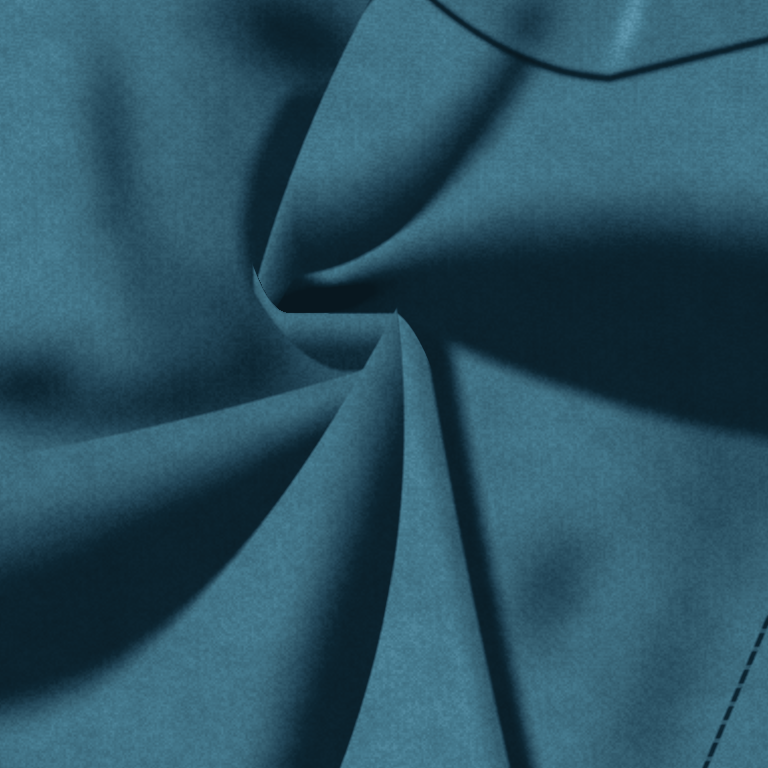
Give the GLSL for this texture, as a three.js fragment shader.

```glsl
// Teal woven cloth gathered into a spiral of folds, with raking light and seams.
varying vec2 vUv;

const vec3 INK = vec3(0.03, 0.09, 0.12);
const vec3 DEEP = vec3(0.05, 0.15, 0.20);
const vec3 SHADE = vec3(0.13, 0.27, 0.34);
const vec3 MID = vec3(0.21, 0.38, 0.45);
const vec3 LIT = vec3(0.27, 0.48, 0.56);
const vec3 SHEEN = vec3(0.38, 0.60, 0.69);
const float CRISP = 0.0025;    // half width of a sharp fold edge
const float DARK = 0.14;       // tone inside deep shadow
const float BRIGHT = 0.80;     // tone of cloth facing the light
const float GRAIN = 0.20;      // strength of the weave
const float THREADS = 380.0;   // weave cells across the canvas
const float STITCHES = 42.0;   // stitches per canvas height

float hash(vec2 p) {
  return fract(sin(dot(p, vec2(127.1, 311.7))) * 43758.5453);
}

float noise(vec2 p) {
  vec2 i = floor(p), f = fract(p);
  f = f * f * (3.0 - 2.0 * f);
  return mix(mix(hash(i), hash(i + vec2(1, 0)), f.x),
             mix(hash(i + vec2(0, 1)), hash(i + vec2(1, 1)), f.x), f.y);
}

float side(float d, float w) { return smoothstep(-w, w, d); }

// Parabola through three (input, output) pairs.
float bend(float t, vec2 a, vec2 b, vec2 c) {
  float s = (b.y - a.y) / (b.x - a.x);
  float r = (c.y - b.y) / (c.x - b.x);
  return a.y + s * (t - a.x) + (r - s) / (c.x - a.x) * (t - a.x) * (t - b.x);
}

// Soft elliptical patch, turned by an angle.
float patchAt(vec2 p, vec2 centre, vec2 radius, float angle) {
  float c = cos(angle), s = sin(angle);
  vec2 d = p - centre;
  d = vec2(c * d.x + s * d.y, c * d.y - s * d.x) / radius;
  return exp(-dot(d, d));
}

float leftCloth(vec2 p) {
  float t = 0.77 - 0.25 * smoothstep(0.12, 0.36, p.x);
  t -= 0.33 * patchAt(p, vec2(0.145, 0.83), vec2(0.04, 0.13), 0.1);
  t -= 0.22 * patchAt(p, vec2(0.20, 0.61), vec2(0.06, 0.16), 0.35);
  t -= 0.52 * patchAt(p, vec2(0.03, 0.50), vec2(0.10, 0.055), 0.2);
  t -= 0.40 * patchAt(p, vec2(0.17, 0.465), vec2(0.13, 0.05), 0.2);
  t -= 0.38 * patchAt(p, vec2(0.39, 0.95), vec2(0.12, 0.06), -0.5);
  t -= 0.25 * patchAt(p, vec2(0.33, 0.54), vec2(0.06, 0.10), 0.4);
  float cavity = bend(p.y, vec2(0.63, 0.325), vec2(0.74, 0.318), vec2(0.87, 0.37));
  float hollow = side(p.x - cavity, 0.018) * side(p.y - 0.61, 0.03) * side(0.885 - p.y, 0.025);
  return mix(t, DARK, 0.9 * hollow);
}

float rightCloth(vec2 p, float foldLeft, float flapRight) {
  // Sunlit slope above a broad cast shadow
  float shadowTop = bend(p.x, vec2(0.547, 0.674), vec2(0.78, 0.72), vec2(1.0, 0.707));
  float shadowBase = bend(p.x, vec2(0.573, 0.557), vec2(0.78, 0.479), vec2(1.0, 0.427));
  float t = mix(DARK, BRIGHT - 0.06, side(p.y - shadowTop, mix(0.015, 0.07, smoothstep(0.4, 0.75, p.x))));
  // Lower panel and the shadow beside the standing flap
  float panel = 0.72 - 0.22 * smoothstep(0.75, 0.95, p.x) * smoothstep(0.15, 0.4, p.y);
  panel -= 0.32 * patchAt(p, vec2(0.72, 0.24), vec2(0.05, 0.08), -0.4);
  panel -= 0.22 * patchAt(p, vec2(0.86, 0.10), vec2(0.06, 0.20), -0.35);
  panel *= 1.0 - 0.85 * (1.0 - smoothstep(0.015, 0.05, p.x - flapRight));
  t = mix(t, panel, side(shadowBase - p.y, 0.018));
  // Rolled central fold, dark along its lower edge
  float foldBase = bend(p.x, vec2(0.39, 0.642), vec2(0.56, 0.733), vec2(0.664, 0.863));
  foldBase -= 0.05 * (1.0 - smoothstep(0.35, 0.39, p.x));
  float rise = p.y - foldBase;
  float roll = mix(DARK, 0.74, smoothstep(0.01, 0.15, rise));
  roll = max(roll, 0.72 * exp(-max(p.x - foldLeft, 0.0) / 0.035));
  t = mix(t, roll, side(rise, mix(0.004, 0.05, smoothstep(0.5, 0.68, p.x))));
  t -= 0.5 * patchAt(p, vec2(0.42, 0.61), vec2(0.06, 0.014), 0.2);
  // Waistband seams
  float d = p.x - 0.794;
  float seam = 0.9 + (d < 0.0 ? -0.044 * d + 1.73 * d * d : 0.243 * d);
  float band = 0.68 + 0.25 * patchAt(p, vec2(0.82, 0.97), vec2(0.015, 0.07), -0.35);
  band -= 0.35 * patchAt(p, vec2(0.69, 0.97), vec2(0.04, 0.05), -0.5);
  t = mix(t, band, side(p.y - seam, CRISP));
  t *= 1.0 - 0.85 * exp(-pow((p.y - seam + 0.002) / 0.006, 2.0));
  float notch = 0.977 + max(0.4 * (0.462 - p.x), 1.2 * (p.x - 0.462));
  t *= 1.0 - 0.8 * exp(-pow((p.y - notch) / 0.006, 2.0));
  // Stitched hem
  float hem = p.x - (0.918 + 0.425 * p.y);
  float dash = side(abs(fract(p.y * STITCHES) - 0.5) - 0.12, 0.08);
  t = mix(t, 0.70, side(hem, 0.004) * side(0.22 - p.y, 0.04));
  return t * (1.0 - 0.75 * mix(0.35, 1.0, dash) * side(0.0035 - abs(hem), CRISP) * side(0.2 - p.y, 0.01));
}

void main() {
  vec2 p = vUv;
  float foldLeft = bend(p.y, vec2(0.64, 0.336), vec2(0.78, 0.382), vec2(1.0, 0.482));
  float lipTop = 0.592 + 30.0 * pow(max(0.375 - p.x, 0.0), 2.0);
  float lipBase = bend(p.x, vec2(0.33, 0.62), vec2(0.39, 0.545), vec2(0.48, 0.52));
  float wingTop = bend(p.x, vec2(0.0, 0.404), vec2(0.247, 0.456), vec2(0.482, 0.521));
  float pleatTop = bend(p.x, vec2(0.0, 0.07), vec2(0.27, 0.235), vec2(0.501, 0.57));
  float pleatDark = bend(p.y, vec2(0.0, 0.35), vec2(0.27, 0.43), vec2(0.48, 0.50));
  float gap = bend(p.y, vec2(0.0, 0.443), vec2(0.39, 0.525), vec2(0.545, 0.522));
  float flapRight = bend(p.y, vec2(0.0, 0.664), vec2(0.375, 0.586), vec2(0.52, 0.56));
  float flapTop = 0.598 - 20.0 * pow(max(p.x - 0.5, 0.0), 2.0);

  // Back cloth on both sides of the spiral
  float split = mix(0.51, foldLeft, side(p.y - lipTop, CRISP));
  float tone = mix(leftCloth(p), rightCloth(p, foldLeft, flapRight), side(p.x - split, CRISP));

  // Curled lip at the centre
  float lip = mix(0.70, 0.22, smoothstep(0.004, 0.055, lipTop - p.y));
  float lipMask = side(lipTop - p.y, CRISP) * side(p.y - lipBase, 0.004);
  tone = mix(tone, lip, lipMask * side(p.x - 0.33, CRISP) * side(0.515 - p.x, CRISP));

  // Left wing, falling away into shadow
  float drop = (wingTop - p.y) / (0.21 - 0.3 * min(p.x, 0.5));
  float wing = mix(0.68, DARK, smoothstep(0.15, 0.95, drop));
  tone = mix(tone, wing, side(wingTop - p.y, CRISP) * side(0.5 - p.x, CRISP));

  // Lower pleat, lit along its left edge
  float pleat = mix(0.74, DARK, side(p.x - pleatDark, 0.055));
  float pleatMask = side(pleatTop - p.y, mix(0.04, 0.004, smoothstep(0.05, 0.38, p.x)));
  tone = mix(tone, pleat, pleatMask * side(gap - p.x, CRISP));

  // Standing flap to the right of the gap
  float flap = mix(0.55, 0.78, smoothstep(0.0, 0.04, flapRight - p.x));
  tone = mix(tone, flap, side(p.x - gap, CRISP) * side(flapRight - p.x, 0.004) * side(flapTop - p.y, CRISP));

  // Mottling and weave, then the tone ramp
  float weave = 0.6 * noise(p * THREADS) + 0.4 * noise(p * THREADS * 0.5) - 0.5;
  tone += (0.25 + tone) * (GRAIN * weave + 0.07 * (noise(p * 28.0) - 0.5));
  float k = clamp(tone, 0.0, 1.0) * 5.0;
  vec3 colour = mix(INK, DEEP, clamp(k, 0.0, 1.0));
  colour = mix(colour, SHADE, clamp(k - 1.0, 0.0, 1.0));
  colour = mix(colour, MID, clamp(k - 2.0, 0.0, 1.0));
  colour = mix(colour, LIT, clamp(k - 3.0, 0.0, 1.0));
  colour = mix(colour, SHEEN, clamp(k - 4.0, 0.0, 1.0));
  gl_FragColor = vec4(colour, 1.0);
}
```
